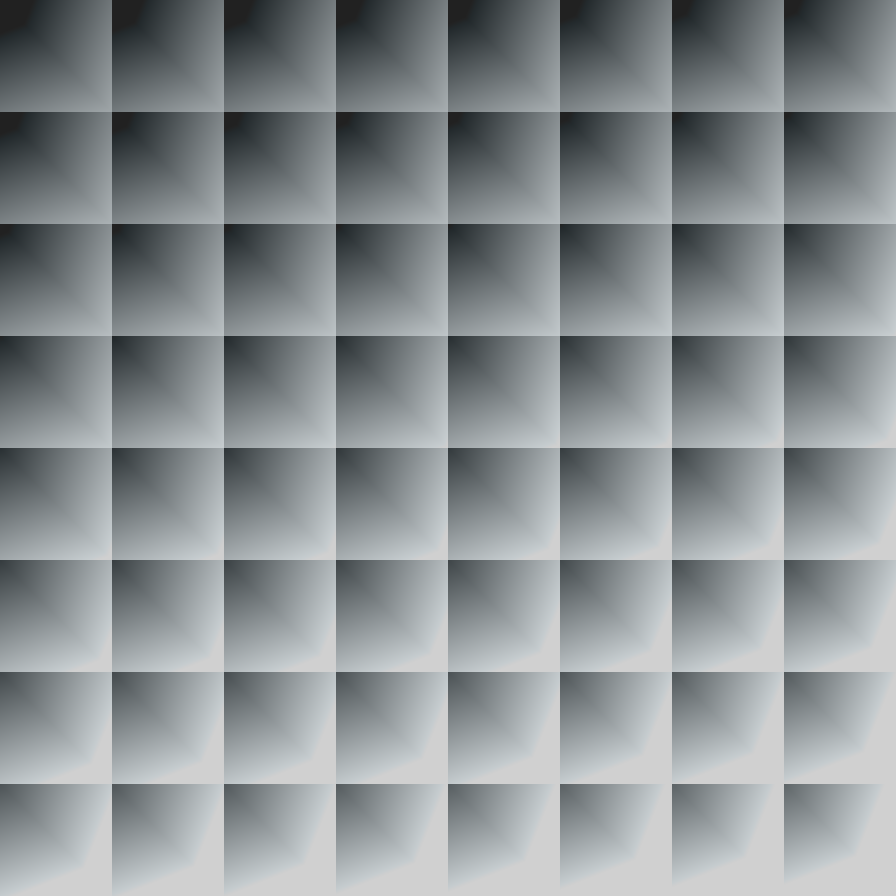
A WebGL 1 fragment shader for this pattern:

```glsl
precision highp float;
// Grid of creased corner-shaded tiles that brighten toward the lower right.

uniform vec2 u_resolution;

const float TILES = 8.0;
const float DARKEST = 0.13;
const float LIGHTEST = 0.815;
const vec3 COOL_TINT = vec3(-0.020, 0.006, 0.017);

// Octagonal distance from the tile corner, creased along the diagonal.
float creasedDistance(vec2 p, float minorWeight) {
  return max(p.x, p.y) + minorWeight * min(p.x, p.y);
}

// Corner brightness of a tile, rising gently across and faster down.
float cornerLevel(vec2 cell) {
  return -0.01 + dot(cell, vec2(0.010, 0.047));
}

// Cool grey ramp whose two clamped ends are neutral.
vec3 greyRamp(float level) {
  float grey = clamp(level, DARKEST, LIGHTEST);
  float tint = smoothstep(DARKEST, DARKEST + 0.03, grey)
             * (1.0 - smoothstep(LIGHTEST - 0.025, LIGHTEST, grey));
  return vec3(grey) + COOL_TINT * tint;
}

// Colour at a point measured from the upper left of the canvas.
vec3 tileColor(vec2 uv) {
  vec2 grid = uv * TILES;
  vec2 cell = floor(grid);
  float rise = 0.47 * creasedDistance(fract(grid), 0.4);
  return greyRamp(cornerLevel(cell) + rise);
}

void main() {
  // Average a 2 by 2 set of samples to smooth the tile edges.
  vec3 color = vec3(0.0);
  for (int j = 0; j < 2; j++) {
    for (int i = 0; i < 2; i++) {
      vec2 offset = (vec2(float(i), float(j)) - 0.5) * 0.5;
      vec2 uv = (gl_FragCoord.xy + offset) / u_resolution;
      color += 0.25 * tileColor(vec2(uv.x, 1.0 - uv.y));
    }
  }
  gl_FragColor = vec4(color, 1.0);
}
```
